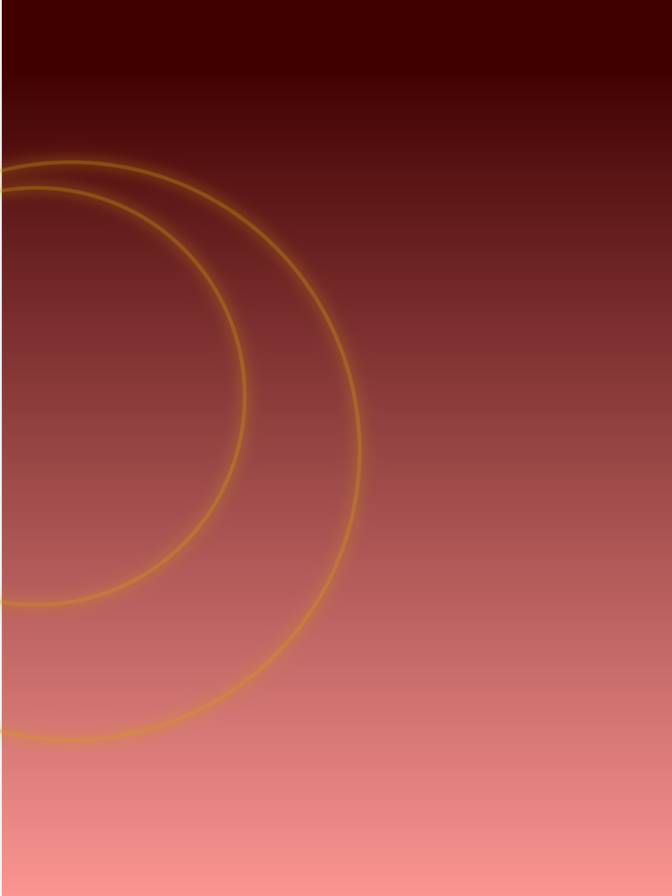
Reproduce this background procedurally as a Shadertoy shader.

```glsl
const vec3 MAROON = vec3(0.25, 0.0, 0.0);
const vec3 ROSE = vec3(0.985, 0.583, 0.573);
const vec3 GOLD = vec3(0.83, 0.61, 0.07);
const vec3 MARGIN = vec3(0.97, 0.96, 0.96);

// Vertical fade with a flat dark band at the top
vec3 backdrop(float height) {
    return mix(ROSE, MAROON, clamp(height / 0.928, 0.0, 1.0));
}

// Opacity of a thin circular line wrapped in a soft glow
float glowRing(vec2 p, vec2 center, float radius, float pixel) {
    float d = abs(length(p - center) - radius);
    float halfWidth = 0.0021;
    float line = 1.0 - smoothstep(halfWidth - pixel, halfWidth + pixel, d);
    float glow = exp(-d * d / (2.0 * 0.0078 * 0.0078));
    return 0.25 * line + 0.17 * glow;
}

void mainImage(out vec4 fragColor, in vec2 fragCoord) {
    vec2 p = fragCoord / iResolution.y;
    float pixel = 1.0 / iResolution.y;
    vec3 color = backdrop(p.y);

    // Pale margin along the left edge
    float marginWidth = 0.0019;
    float margin = 1.0 - smoothstep(marginWidth - 0.5 * pixel, marginWidth + 0.5 * pixel, p.x);
    color = mix(color, MARGIN, margin);

    // Two offset golden rings
    color = mix(color, GOLD, glowRing(p, vec2(0.0790, 0.4967), 0.3223, pixel));
    color = mix(color, GOLD, glowRing(p, vec2(0.0404, 0.5577), 0.2327, pixel));

    fragColor = vec4(color, 1.0);
}
```
